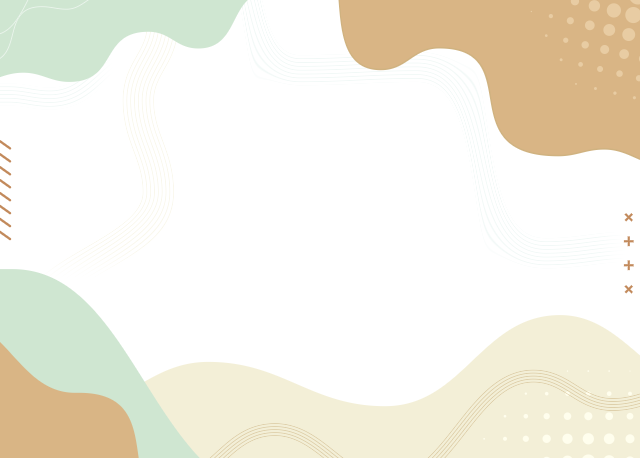
Write a WebGL 1 fragment shader that draws this background.

```glsl
precision highp float;
// Soft abstract backdrop: mint, tan and cream blobs in the corners of a white sheet,
// with faint ribbons of parallel lines, halftone dots, dashes and small crosses.
// Every outline is a chain of S-shaped Bezier rises, returned as (height, slope).

uniform vec2 u_resolution;

const vec2 SHEET = vec2(7.68, 5.48);
const vec3 MINT = vec3(0.81, 0.90, 0.82);
const vec3 TAN = vec3(0.85, 0.71, 0.52);
const vec3 CREAM = vec3(0.953, 0.937, 0.845);
const vec3 GOLD = vec3(0.79, 0.69, 0.49);
const vec3 RUST = vec3(0.76, 0.54, 0.36);

// Bezier rise of height h from x = a to b; k holds the two handle lengths.
vec2 rise(float x, float a, float b, float h, vec2 k) {
  if (x <= a) return vec2(0.0);
  if (x >= b) return vec2(h, 0.0);
  float u = (x - a) / (b - a), t = 0.5, stride = 0.25;
  for (int i = 0; i < 12; i++) {
    float s = 1.0 - t;
    float at = 3.0 * t * s * (k.x * s + (1.0 - k.y) * t) + t * t * t;
    t += at < u ? stride : -stride;
    stride *= 0.5;
  }
  float s = 1.0 - t;
  float run = 3.0 * (k.x * s * s + 2.0 * (1.0 - k.x - k.y) * s * t + k.y * t * t);
  return h * vec2(t * t * (3.0 - 2.0 * t), 6.0 * t * s / (max(run, 0.01) * (b - a)));
}

vec2 rise(float x, float a, float b, float h, float k) {
  return rise(x, a, b, h, vec2(k));
}

// Signed distance to a wave, positive on the side of larger y.
float waveDistance(float y, vec2 wave) {
  return (y - wave.x) / sqrt(1.0 + wave.y * wave.y);
}

float fill(float d, float px) {
  return clamp(0.5 - d / px, 0.0, 1.0);
}

float ribbon(float d, float halfWidth, float gap, float px) {
  float line = abs(fract(d / gap + 0.5) - 0.5) * gap;
  return fill(line - 0.004, px) * fill(abs(d) - halfWidth, px);
}

float segment(vec2 p, vec2 a, vec2 b) {
  vec2 ab = b - a;
  return length(p - a - ab * clamp(dot(p - a, ab) / dot(ab, ab), 0.0, 1.0));
}

// Halftone dots that shrink away from a focus, all in one grid's space.
float halftone(vec2 p, vec2 origin, vec2 gap, vec2 focus, vec2 reach, float size, float px) {
  vec2 center = origin + gap * floor((p - origin) / gap + 0.5);
  float radius = size * (1.0 - length((center - focus) / reach));
  return fill(length(p - center) - radius, px) * step(0.004, radius);
}

// Outlines, with y running down the sheet
vec2 topMint(float x) {
  return vec2(1.02, 0.0) + rise(x, -0.4, 0.28, -0.15, 0.4) + rise(x, 0.28, 0.83, 0.11, 0.4)
    + rise(x, 0.83, 1.78, -0.6, 0.62) + rise(x, 1.78, 2.38, 0.2, 0.45)
    + rise(x, 2.38, 3.25, -0.68, 0.6);
}
vec2 topTan(float x) {
  return vec2(-0.9, 0.0) + rise(x, 3.55, 4.57, 1.74, 0.87) + rise(x, 4.57, 5.27, -0.26, 0.45)
    + rise(x, 5.27, 6.7, 1.29, vec2(0.75, 0.93)) + rise(x, 6.7, 7.25, -0.08, 0.4)
    + rise(x, 7.25, 8.0, 0.2, 0.4);
}
vec2 bottomCream(float x) {
  return vec2(4.9, 0.0) + rise(x, 0.8, 2.5, -0.57, 0.42) + rise(x, 2.5, 4.62, 0.53, 0.42)
    + rise(x, 4.62, 6.72, -1.09, 0.45) + rise(x, 6.72, 8.6, 0.93, 0.42);
}
vec2 bottomMint(float x) {
  return vec2(3.22, 0.0) + rise(x, 0.15, 3.5, 2.78, vec2(0.45, 0.5));
}
vec2 bottomTan(float x) {
  return vec2(3.8, 0.0) + rise(x, -0.6, 0.9, 0.9, 0.45) + rise(x, 0.95, 2.37, 1.5, 0.85);
}
vec2 goldWave(float x) {
  return vec2(5.78, 0.0) + rise(x, 2.0, 3.3, -0.64, 0.45) + rise(x, 3.3, 4.65, 0.64, 0.4)
    + rise(x, 4.65, 6.4, -1.28, 0.42) + rise(x, 6.4, 7.35, 0.34, 0.42)
    + rise(x, 7.35, 8.3, -0.2, 0.4);
}
vec2 longWave(float x) {
  return vec2(-0.9, 0.0) + rise(x, 2.4, 3.6, 1.74, 0.65) + rise(x, 3.6, 5.0, -0.04, 0.4)
    + rise(x, 5.0, 6.55, 2.23, 0.68) + rise(x, 6.55, 7.6, -0.08, 0.4);
}
vec2 uprightWave(float y) {
  return vec2(1.95, 0.0) + rise(y, 0.3, 1.2, -0.29, 0.4) + rise(y, 1.2, 2.3, 0.24, 0.4)
    + rise(y, 2.3, 3.9, -1.5, 0.42);
}
vec2 leftWave(float x) {
  return vec2(1.13, 0.0) + rise(x, 0.1, 0.6, 0.05, 0.4) + rise(x, 0.6, 1.8, -0.6, 0.45);
}

void main() {
  vec2 p = gl_FragCoord.xy / u_resolution * SHEET;
  p.y = SHEET.y - p.y;
  float px = SHEET.y / u_resolution.y;
  vec3 color = vec3(1.0);

  // Faint ribbons
  float upright = ribbon(waveDistance(p.x, uprightWave(p.y)), 0.19, 0.046, px);
  color = mix(color, CREAM, 0.6 * upright * (1.0 - smoothstep(2.9, 3.4, p.y)));
  float pale = ribbon(waveDistance(p.y, longWave(p.x)), 0.18, 0.046, px)
    * (1.0 - smoothstep(7.1, 7.55, p.x));
  pale = max(pale, ribbon(waveDistance(p.y, leftWave(p.x)), 0.13, 0.046, px)
    * (1.0 - smoothstep(1.0, 1.4, p.x)));
  color = mix(color, vec3(0.84, 0.92, 0.90), 0.4 * pale);

  // Top left blob with two white strands
  color = mix(color, MINT, fill(waveDistance(p.y, topMint(p.x)), px));
  vec2 strandA = vec2(0.75, 0.0) + rise(p.x, -0.2, 0.5, -0.67, 0.75)
    + rise(p.x, 0.5, 0.8, 0.03, 0.4) + rise(p.x, 0.8, 1.3, -0.21, 0.4);
  vec2 strandB = vec2(0.42, 0.0) + rise(p.x, -0.1, 0.8, -0.9, 0.5);
  float strands = min(abs(waveDistance(p.y, strandA)), abs(waveDistance(p.y, strandB)));
  color = mix(color, vec3(1.0), 0.6 * fill(strands - 0.005, px));

  // Top right blob with a darker rim and tilted dots
  float d = waveDistance(p.y, topTan(p.x));
  vec3 tanTop = mix(TAN, GOLD, 0.6 * fill(-d - 0.018, px));
  mat2 tilt = mat2(0.973, -0.23, 0.23, 0.973);
  float dots = halftone(tilt * p, tilt * vec2(7.6, 0.18), vec2(0.24),
    tilt * vec2(7.68, 0.0), vec2(1.4), 0.112, px);
  color = mix(color, mix(tanTop, vec3(0.91, 0.80, 0.64), dots), fill(d, px));

  // Bottom cream hill with dots and gold lines
  dots = halftone(p, vec2(7.06, 5.25), vec2(0.25, 0.27), vec2(7.1, 5.5),
    vec2(1.5, 1.2), 0.085, px);
  vec3 hill = mix(CREAM, vec3(1.0, 0.995, 0.93), dots);
  hill = mix(hill, GOLD, 0.6 * ribbon(waveDistance(p.y, goldWave(p.x)), 0.08, 0.036, px));
  color = mix(color, hill, fill(-waveDistance(p.y, bottomCream(p.x)), px));

  // Bottom left blobs
  color = mix(color, MINT, fill(-waveDistance(p.y, bottomMint(p.x)), px));
  color = mix(color, TAN, fill(-waveDistance(p.y, bottomTan(p.x)), px));

  // Slanted dashes at the left, crosses at the right
  float marks = 1.0;
  for (int i = 0; i < 8; i++) {
    vec2 start = vec2(0.0, 1.69 + 0.155 * float(i));
    marks = min(marks, segment(p, start, start + vec2(0.12, 0.085)) - 0.014);
  }
  for (int i = 0; i < 4; i++) {
    vec2 q = p - vec2(7.545, 2.6 + 0.287 * float(i));
    if (i == 0 || i == 3) q = vec2(q.x + q.y, q.x - q.y) * 0.7071;
    q = abs(q);
    marks = min(marks, max(max(q.x, q.y) - 0.058, min(q.x, q.y) - 0.013));
  }
  color = mix(color, RUST, fill(marks, px));
  gl_FragColor = vec4(color, 1.0);
}
```
